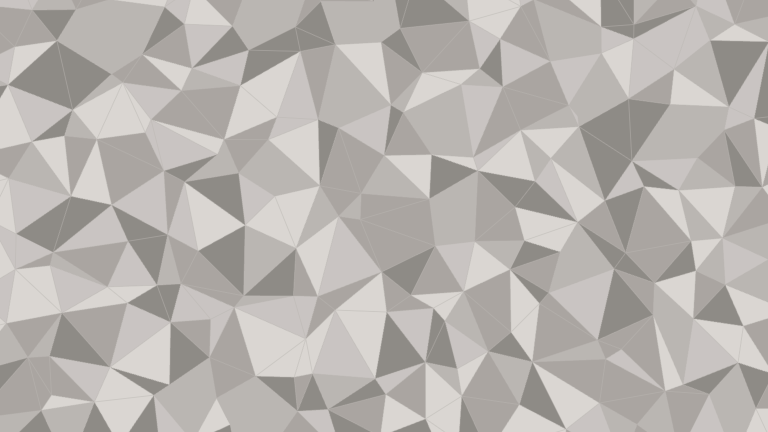
This background is drawn by a Shadertoy shader. Its source:

```glsl
// Low-poly mosaic: a Delaunay triangulation of jittered grid points, each triangle
// flat-filled with one of five warm greys and separated by hair-thin seams.
// The triangle under a sample is found by pivoting on the paraboloid's lower hull.

const float ROWS = 9.8;           // grid cells per canvas height
const float JITTER = 0.88;        // point scatter within a cell
const float SEAM_WIDTH = 0.0021;  // in canvas heights
const float SEAM_STRENGTH = 0.5;
const int MAX_PIVOTS = 16;
const int SIDE = 5;               // neighbourhood of cells searched
const int COUNT = SIDE * SIDE;

const vec3 SHADOW = vec3(0.557, 0.545, 0.525);
const vec3 STONE  = vec3(0.665, 0.647, 0.630);
const vec3 CLAY   = vec3(0.730, 0.712, 0.698);
const vec3 ASH    = vec3(0.788, 0.770, 0.760);
const vec3 CHALK  = vec3(0.853, 0.840, 0.822);

vec2 hash22(vec2 p) {
    vec3 q = fract(vec3(p.xyx) * vec3(0.1031, 0.1030, 0.0973));
    q += dot(q, q.yzx + 33.33);
    return fract((q.xx + q.yz) * q.zy);
}

float cross2(vec2 a, vec2 b) { return a.x * b.y - a.y * b.x; }

// Barycentric coordinates of p in triangle t
vec3 barycentric(vec2 p, vec2 t[3]) {
    float area = cross2(t[1] - t[0], t[2] - t[0]);
    float u = cross2(t[1] - p, t[2] - p) / area;
    float v = cross2(t[2] - p, t[0] - p) / area;
    return vec3(u, v, 1.0 - u - v);
}

vec3 palette(float r) {
    if (r < 0.18) return SHADOW;
    if (r < 0.40) return STONE;
    if (r < 0.62) return CLAY;
    if (r < 0.80) return ASH;
    return CHALK;
}

vec3 mosaic(vec2 uv, float pixel) {
    vec2 g = uv * ROWS + 40.0;
    vec2 cell = floor(g);

    // Nearby points, relative to the sample
    vec2 pts[COUNT];
    for (int k = 0; k < COUNT; k++) {
        vec2 id = cell + vec2(k % SIDE, k / SIDE) - 2.0;
        pts[k] = id + 0.5 + JITTER * (hash22(id) - 0.5) - g;
    }

    // Start from a huge, high triangle and pivot down to the Delaunay one
    vec2 tri[3];
    tri[0] = vec2(-40.0, -30.0);
    tri[1] = vec2(40.0, -30.0);
    tri[2] = vec2(0.0, 50.0);
    vec2 ids[3];
    for (int i = 0; i < 3; i++) ids[i] = vec2(0.0);
    vec3 lift = vec3(6000.0);
    vec3 origin = barycentric(vec2(0.0), tri);

    for (int n = 0; n < MAX_PIVOTS; n++) {
        float lowest = -1e-4;
        int enter = -1;
        vec3 weights = vec3(0.0);
        for (int k = 0; k < COUNT; k++) {
            vec3 w = barycentric(pts[k], tri);
            float gap = dot(pts[k], pts[k]) - dot(w, lift);
            if (gap < lowest) { lowest = gap; enter = k; weights = w; }
        }
        if (enter < 0) break;

        // Drop the corner that keeps the sample inside
        int leave = 0;
        float best = 1e9;
        for (int i = 0; i < 3; i++) {
            float ratio = max(origin[i], 0.0) / max(weights[i], 1e-7);
            if (weights[i] > 1e-7 && ratio < best) { best = ratio; leave = i; }
        }
        tri[leave] = pts[enter];
        lift[leave] = dot(pts[enter], pts[enter]);
        ids[leave] = cell + vec2(enter % SIDE, enter / SIDE) - 2.0;
        origin = barycentric(vec2(0.0), tri);
    }

    // Distance to the nearest edge, in canvas heights
    float area = abs(cross2(tri[1] - tri[0], tri[2] - tri[0]));
    vec3 edges = vec3(length(tri[2] - tri[1]), length(tri[0] - tri[2]), length(tri[1] - tri[0]));
    vec3 d = origin * area / edges;
    float edge = max(min(d.x, min(d.y, d.z)), 0.0) / ROWS;

    vec3 fill = palette(hash22(ids[0] + ids[1] + ids[2] + 17.0).x);
    float halfSeam = 0.5 * SEAM_WIDTH;
    float seam = 1.0 - smoothstep(halfSeam - 0.25 * pixel, halfSeam + 0.25 * pixel, edge);
    return mix(fill, CLAY, SEAM_STRENGTH * seam);
}

void mainImage(out vec4 fragColor, in vec2 fragCoord) {
    float pixel = 1.0 / iResolution.y;
    vec3 color = vec3(0.0);
    // Rotated four-sample smoothing
    for (int s = 0; s < 4; s++) {
        float turn = 1.5708 * float(s) + 0.4636;
        vec2 offset = 0.395 * vec2(cos(turn), sin(turn));
        color += mosaic((fragCoord + offset) * pixel, pixel);
    }
    fragColor = vec4(color / 4.0, 1.0);
}
```
